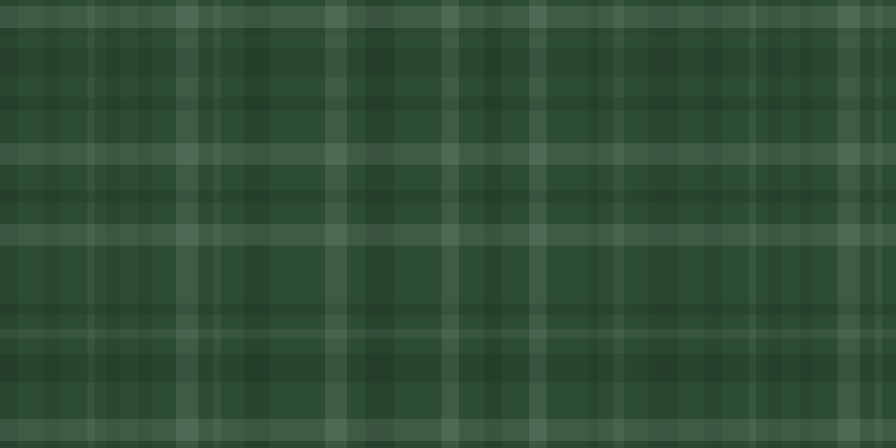
This pattern is drawn by a WebGL 2 fragment shader. Its source:

```glsl
#version 300 es
precision highp float;

uniform vec2 u_resolution;
out vec4 fragColor;

const float THREADS_PER_HEIGHT = 384.0;
const vec2 SETT_SIZE = vec2(567.0, 354.0);   // one repeat, in threads
const vec3 CLOTH_GREEN = vec3(0.174, 0.302, 0.200);
const vec3 LIGHT_DYE = vec3(1.0);
const vec3 DARK_DYE = vec3(0.03, 0.02, 0.02);
const float LIGHT_OPACITY = 0.085;
const float DARK_OPACITY = 0.12;

// Stripes: centre, width, strength (positive is light, negative is dark)
const vec3 WARP[15] = vec3[15](
    vec3(2.0, 26.0, -0.8), vec3(44.5, 15.0, -0.6), vec3(97.0, 12.0, -0.6),
    vec3(124.0, 12.0, -0.6), vec3(220.0, 22.0, -0.9), vec3(325.5, 25.0, -1.0),
    vec3(422.5, 15.0, -1.0), vec3(508.5, 9.0, -0.7),
    vec3(78.0, 6.0, 0.6), vec3(160.5, 19.0, 1.0), vec3(186.0, 6.0, 0.6),
    vec3(288.0, 19.0, 1.0), vec3(386.0, 15.0, 1.0), vec3(461.0, 15.0, 1.0),
    vec3(530.5, 9.0, 0.6)
);
const vec3 WEFT[10] = vec3[10](
    vec3(3.0, 6.0, -0.4), vec3(68.5, 25.0, -0.9), vec3(119.0, 10.0, -0.9),
    vec3(215.5, 11.0, -0.9), vec3(295.0, 12.0, -0.9), vec3(330.5, 25.0, -0.8),
    vec3(15.5, 19.0, 1.0), vec3(98.0, 8.0, 0.6), vec3(182.7, 18.5, 1.0),
    vec3(252.0, 18.5, 1.0)
);

// Lays one translucent, repeating stripe over the cloth
vec3 layStripe(vec3 cloth, vec3 stripe, float position, float period, float pixel) {
    float offset = mod(position - stripe.x + 0.5 * period, period) - 0.5 * period;
    float coverage = clamp((0.5 * stripe.y - abs(offset)) / pixel + 0.5, 0.0, 1.0);
    bool isLight = stripe.z > 0.0;
    vec3 dye = isLight ? LIGHT_DYE : DARK_DYE;
    float opacity = isLight ? LIGHT_OPACITY : DARK_OPACITY;
    return mix(cloth, dye, coverage * opacity * abs(stripe.z));
}

void main() {
    float pixel = THREADS_PER_HEIGHT / u_resolution.y;
    vec2 thread = gl_FragCoord.xy * pixel;
    vec3 color = CLOTH_GREEN;

    // Vertical stripes
    for (int i = 0; i < WARP.length(); i++) {
        color = layStripe(color, WARP[i], thread.x, SETT_SIZE.x, pixel);
    }

    // Horizontal stripes
    for (int i = 0; i < WEFT.length(); i++) {
        color = layStripe(color, WEFT[i], thread.y, SETT_SIZE.y, pixel);
    }

    fragColor = vec4(color, 1.0);
}
```
